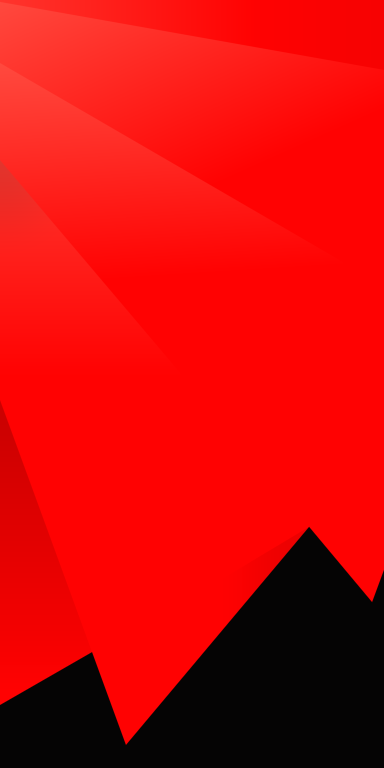
Write a WebGL 1 fragment shader that draws this background.

```glsl
precision highp float;
// Folded red facets fanning from the upper left over jagged black peaks.

uniform vec2 u_resolution;

#define RED vec3(1.0, 0.006, 0.006)
#define BLACK vec3(0.018, 0.014, 0.014)
#define GLOW_TINT vec3(0.0, 1.0, 0.85)
#define SHADOW_DEPTH 0.2
#define PEAK vec2(0.805, 0.628)
#define VALLEY vec2(0.328, 0.060)
#define NOTCH vec2(0.969, 0.432)
#define SHOULDER vec2(0.240, 0.302)

// Signed distance to the line a-b, positive below it when a is left of b.
float below(vec2 p, vec2 a, vec2 b) {
  vec2 along = normalize(b - a);
  vec2 q = p - a;
  return along.y * q.x - along.x * q.y;
}

// Antialiased coverage of a signed distance.
float cover(float dist) {
  float pixel = 1.0 / u_resolution.x;
  return smoothstep(-0.7 * pixel, 0.7 * pixel, dist);
}

// Light that starts at a level and falls off linearly to the right and down.
float fade(float level, vec2 falloff, vec2 offset) {
  return max(level - dot(falloff, offset), 0.0);
}

void main() {
  // Canvas spans 0..1 across and 0..2 up; depth is measured from the top left.
  vec2 p = gl_FragCoord.xy / u_resolution * vec2(1.0, 2.0);
  vec2 depth = vec2(p.x, 2.0 - p.y);

  // Fan edges, from shallow to steep.
  float upperFold = cover(below(p, vec2(0.0, 1.995), vec2(1.0, 1.818)));
  float middleFold = cover(below(p, vec2(0.0, 1.836), vec2(0.9375, 1.292)));
  float lowerFold = cover(below(p, vec2(0.0, 1.583), vec2(0.547, 0.9375)));
  float steepEdge = below(p, vec2(0.0, 0.958), VALLEY);

  // Pale glow on each facet.
  float glow = fade(0.20, vec2(0.30, 0.0), depth);
  glow = mix(glow, fade(0.28, vec2(0.17, 0.38), depth), upperFold);
  glow = mix(glow, fade(0.36, vec2(0.03, 0.48), depth), middleFold);
  glow = mix(glow, fade(0.355, vec2(0.0, 0.36), depth), lowerFold);
  vec3 color = RED + GLOW_TINT * glow;

  // Dim corner of the lower facet and the upper right corner.
  float corner = 1.0 - smoothstep(0.0, 0.25, distance(p, vec2(0.0, 1.57)));
  color.r -= 0.11 * corner * lowerFold;
  color.r -= 0.03 * smoothstep(0.6, 1.0, p.x) * (1.0 - upperFold);

  // Shaded facet at the left, brightening downwards.
  float shade = SHADOW_DEPTH * clamp((p.y - 0.2) / 0.7, 0.0, 1.0);
  color *= 1.0 - shade * cover(steepEdge);

  // Faint crease beside the main peak.
  float crease = cover(below(p, vec2(0.586, 0.497), PEAK));
  color *= 1.0 - 0.07 * crease * smoothstep(0.56, 0.76, p.x)
                 * (1.0 - smoothstep(0.80, 0.81, p.x));

  // Black silhouette: left shoulder, main peak and right rise.
  float shoulder = min(below(p, vec2(0.0, 0.164), SHOULDER), steepEdge);
  float rightSide = max(below(p, PEAK, NOTCH), below(p, NOTCH, vec2(1.0, 0.516)));
  float mountain = min(below(p, VALLEY, PEAK), rightSide);
  color = mix(color, BLACK, cover(max(shoulder, mountain)));

  gl_FragColor = vec4(color, 1.0);
}
```
